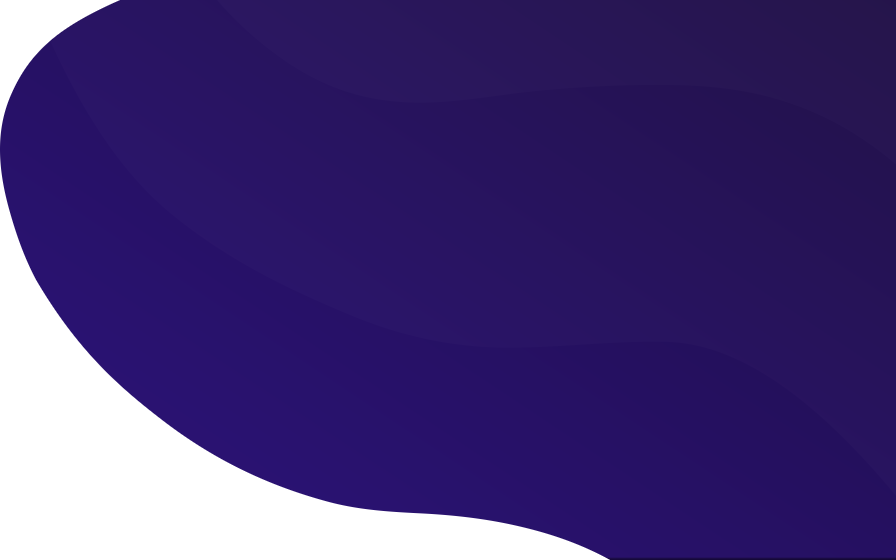
This background is drawn by a WebGL 1 fragment shader. Its source:

```glsl
precision highp float;
// Deep violet blob on white, with two faint wavy veils stacked toward the top right.
// Each border is a smooth cubic through six knots (position, value, slope);
// its slope turns the offset into a distance for even, smooth edges.

uniform vec2 u_resolution;

const float ASPECT = 1.6;
const float KNOT_SCALE = 480.0; // knot units per canvas height

// Cubic between two knots, extended by straight tangents: (value, slope)
vec2 cubicSpan(float x, vec3 a, vec3 b) {
  float h = b.x - a.x;
  float t = clamp((x - a.x) / h, 0.0, 1.0);
  float rise = b.y - a.y;
  float c2 = 3.0 * rise - h * (2.0 * a.z + b.z);
  float c3 = h * (a.z + b.z) - 2.0 * rise;
  float value = a.y + t * (h * a.z + t * (c2 + t * c3));
  float slope = a.z + t * (2.0 * c2 + 3.0 * t * c3) / h;
  return vec2(value + slope * (x - a.x - t * h), slope);
}

// Signed distance to a curve; positive where p.y is below the curve value
float curveDistance(vec2 p, vec3 a, vec3 b, vec3 c, vec3 d, vec3 e, vec3 f) {
  vec2 q = p * KNOT_SCALE;
  vec2 s = cubicSpan(q.x, a, b);
  if (q.x > b.x) s = cubicSpan(q.x, b, c);
  if (q.x > c.x) s = cubicSpan(q.x, c, d);
  if (q.x > d.x) s = cubicSpan(q.x, d, e);
  if (q.x > e.x) s = cubicSpan(q.x, e, f);
  return (s.x - q.y) / (KNOT_SCALE * sqrt(1.0 + s.y * s.y));
}

float coverage(float dist, float pixel) {
  return clamp(0.5 + dist / pixel, 0.0, 1.0);
}

// Rounded left side, measured as x along y, joined to the lower border
float blobDistance(vec2 p) {
  float left = -curveDistance(p.yx,
    vec3(0.0, 103.0, -2.3), vec3(35.0, 43.0, -1.15), vec3(80.0, 10.0, -0.45),
    vec3(128.0, 0.0, 0.0), vec3(180.0, 8.0, 0.28), vec3(240.0, 31.0, 0.53));
  float bottom = curveDistance(p,
    vec3(31.0, 240.0, 1.7), vec3(139.0, 360.0, 0.77), vec3(281.0, 430.0, 0.27),
    vec3(360.0, 440.0, 0.05), vec3(440.0, 450.0, 0.22), vec3(523.0, 480.0, 0.55));
  return min(left, bottom);
}

float middleVeil(vec2 p) {
  return curveDistance(p,
    vec3(43.0, 35.0, 2.2), vec3(150.0, 186.0, 0.8), vec3(300.0, 270.0, 0.42),
    vec3(435.0, 298.0, 0.0), vec3(570.0, 293.0, 0.02), vec3(768.0, 425.0, 1.2));
}

float upperVeil(vec2 p) {
  return curveDistance(p,
    vec3(186.0, 0.0, 1.15), vec3(250.0, 56.0, 0.65), vec3(360.0, 88.0, 0.0),
    vec3(460.0, 78.0, -0.1), vec3(580.0, 73.0, 0.02), vec3(768.0, 141.0, 0.85));
}

// Diagonal gradient, darkest at the top right
vec3 violetGradient(vec2 p) {
  vec3 night = vec3(0.118, 0.05, 0.27);
  vec3 violet = vec3(0.163, 0.072, 0.445);
  float light = 0.667 - 0.417 * p.x + 0.628 * p.y;
  return mix(night, violet, clamp(light, 0.0, 1.0));
}

void main() {
  // Canvas units with y running downward from the top
  vec2 uv = gl_FragCoord.xy / u_resolution;
  vec2 p = vec2(uv.x * ASPECT, 1.0 - uv.y);
  float pixel = 1.0 / u_resolution.y;

  // Violet body under two translucent white veils
  const float VEIL_ALPHA = 0.016;
  vec3 white = vec3(1.0);
  vec3 color = violetGradient(p);
  color = mix(color, white, VEIL_ALPHA * coverage(middleVeil(p), pixel));
  color = mix(color, white, VEIL_ALPHA * coverage(upperVeil(p), pixel));

  // Thin shade along the bottom rim
  color *= 1.0 - 0.45 * smoothstep(0.994, 0.999, p.y);

  color = mix(white, color, coverage(blobDistance(p), pixel));
  gl_FragColor = vec4(color, 1.0);
}
```
